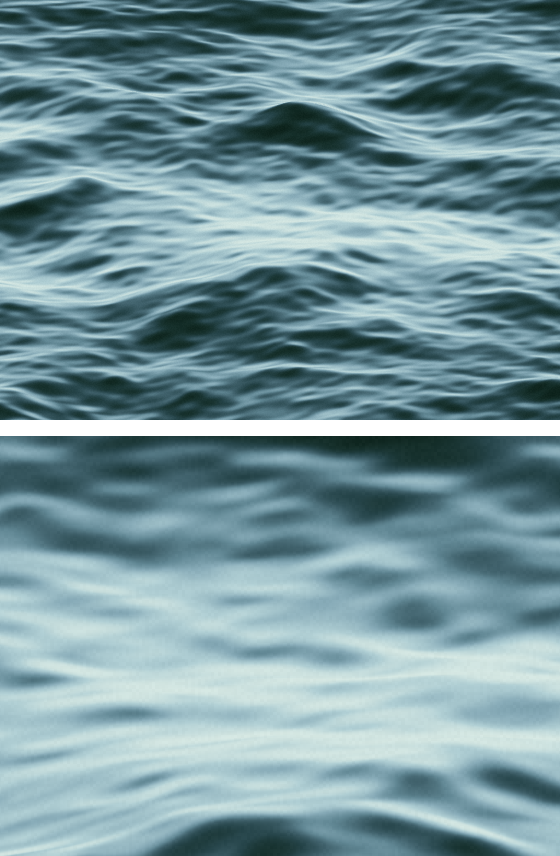
Top, the full canvas; bottom, a detail of the centre.
Reproduce this texture procedurally as a Shadertoy shader.

```glsl
// Choppy sea seen at a low angle: a stretched noise height field is marched
// from the viewer outwards, so near crests hide the troughs behind them.
// Slopes facing the viewer show dark water, flat ones mirror a pale sky.

vec2 hash22(vec2 p) {
    vec3 q = fract(p.xyx * vec3(0.1031, 0.1030, 0.0973));
    q += dot(q, q.yzx + 33.33);
    return fract((q.xx + q.yz) * q.zy);
}

float gradientNoise(vec2 p) {
    vec2 i = floor(p), f = p - i;
    vec2 u = f * f * f * (f * (f * 6.0 - 15.0) + 10.0);
    vec2 e = vec2(1, 0);
    float a = dot(hash22(i) * 2.0 - 1.0, f);
    float b = dot(hash22(i + e) * 2.0 - 1.0, f - e);
    float c = dot(hash22(i + e.yx) * 2.0 - 1.0, f - e.yx);
    float d = dot(hash22(i + 1.0) * 2.0 - 1.0, f - 1.0);
    return mix(mix(a, b, u.x), mix(c, d, u.x), u.y);
}

// Long-crested waves with sharpened peaks, leaning alternately left and right
float waveHeight(vec2 p, int octaves) {
    float height = 0.0, amplitude = 0.065, lean = 0.1;
    vec2 frequency = vec2(1.9, 7.0);
    p.y += 0.02 * sin(p.x * 4.0 + p.y * 5.0);
    for (int i = 0; i < octaves; i++) {
        vec2 q = vec2(p.x, p.y + lean * p.x) * frequency + 17.3 * float(i + 1);
        float n = gradientNoise(q);
        height += amplitude * n * (1.0 + 0.7 * n);
        frequency *= vec2(2.05, 2.25);
        amplitude *= 0.405;
        lean *= -0.9;
    }
    return height;
}

// First point of the surface met by the view ray through a canvas point
vec2 findSurface(vec2 uv) {
    const float stride = 0.004;
    float depth = uv.y - 0.085;
    float previous = -0.05;
    for (int i = 0; i < 32; i++) {
        float gap = depth + waveHeight(vec2(uv.x, depth), 3) - uv.y;
        if (gap >= 0.0) {
            depth -= stride * gap / max(gap - previous, 1e-4);
            break;
        }
        previous = gap;
        depth += stride;
    }
    return vec2(uv.x, depth);
}

// Tones from deep green water to bright sky, spaced by their share of area
vec3 seaColor(float t) {
    vec3 c = mix(vec3(0.04, 0.12, 0.09), vec3(0.08, 0.18, 0.16), clamp(t / 0.04, 0.0, 1.0));
    c = mix(c, vec3(0.15, 0.27, 0.29), clamp((t - 0.04) / 0.115, 0.0, 1.0));
    c = mix(c, vec3(0.25, 0.38, 0.42), clamp((t - 0.155) / 0.16, 0.0, 1.0));
    c = mix(c, vec3(0.38, 0.53, 0.58), clamp((t - 0.315) / 0.18, 0.0, 1.0));
    c = mix(c, vec3(0.53, 0.67, 0.72), clamp((t - 0.495) / 0.215, 0.0, 1.0));
    c = mix(c, vec3(0.69, 0.81, 0.83), clamp((t - 0.71) / 0.2, 0.0, 1.0));
    return mix(c, vec3(0.84, 0.91, 0.89), clamp((t - 0.91) / 0.09, 0.0, 1.0));
}

vec3 shadeSea(vec2 uv) {
    vec2 p = findSurface(uv);
    const float reach = 0.005;
    float ahead = waveHeight(p + vec2(0, reach), 4);
    float behind = waveHeight(p - vec2(0, reach), 4);
    float slope = (ahead - behind) / (2.0 * reach);
    float height = 0.5 * (ahead + behind);

    // Broad light: pale band across the middle, dim top, drifting patches
    float band = (uv.y - 0.47) / 0.17;
    float light = 0.12 + 0.35 * exp(-band * band);
    light -= 0.3 * smoothstep(0.85, 1.0, uv.y);
    light += 0.6 * gradientNoise(p * vec2(1.3, 3.5) + 41.0);

    // Thin ripples streak the reflections
    light += 0.22 * gradientNoise(vec2(p.x * 17.0, (p.y - 0.08 * p.x) * 95.0));

    float tone = light - slope - 5.0 * height;
    return seaColor(1.0 / (1.0 + exp(-3.7 * tone)));
}

void mainImage(out vec4 fragColor, in vec2 fragCoord) {
    // Two staggered samples per pixel smooth the crest edges
    vec2 offset = vec2(0.2, 0.25);
    vec3 color = 0.5 * (shadeSea((fragCoord + offset) / iResolution.y)
                      + shadeSea((fragCoord - offset) / iResolution.y));

    // Faint grain
    vec2 cell = floor(fragCoord / iResolution.y * 384.0);
    color += 0.02 * (hash22(cell).x - 0.5);
    fragColor = vec4(color, 1.0);
}
```
